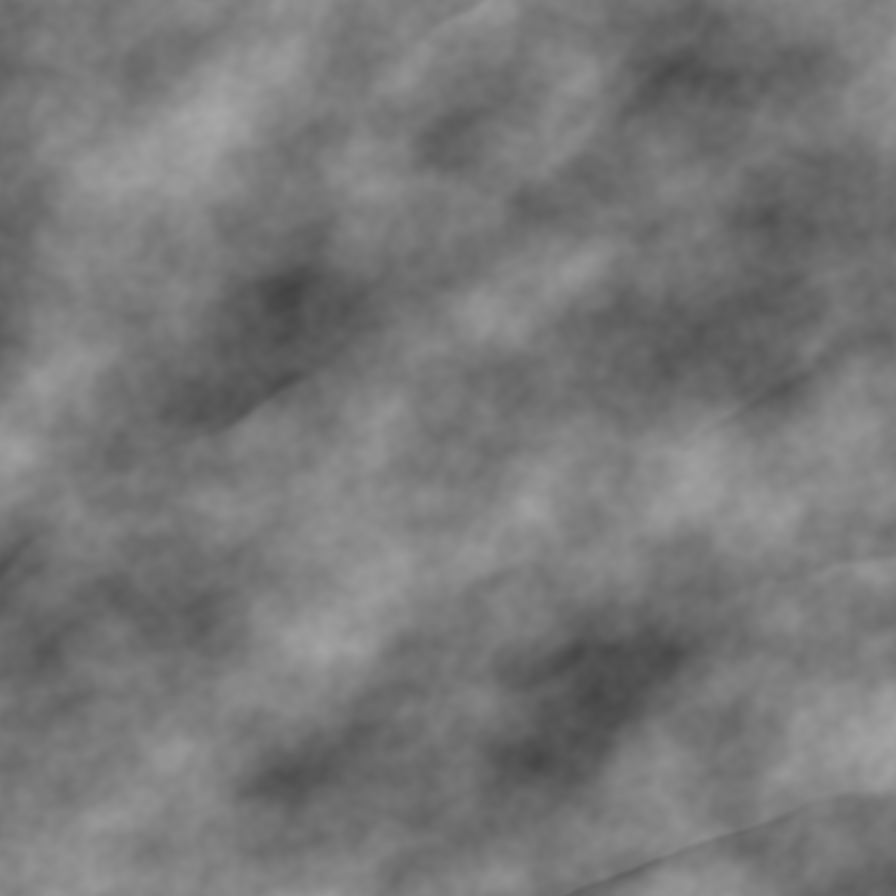
Reproduce this texture procedurally as a three.js fragment shader.

```glsl
// Soft grey smoke: slanted, wispy cloud bands with faint creases and fine grain.
varying vec2 vUv;

const float MEAN_GREY = 0.472;
const float CONTRAST = 0.215;
const float SLANT = 0.47;               // direction of the bands, radians
const vec2 BAND_SCALE = vec2(2.5, 4.9); // cells along and across the bands
const vec2 LACUNARITY = vec2(2.2, 1.9); // finer layers become rounder
const float GAIN = 0.62;
const int OCTAVES = 5;
const float BROAD_WARP = 0.06;
const float FINE_WARP = 0.015;
const float RIDGE_WEIGHT = 0.6;
const float CREASE_WEIGHT = 0.36;
const float TAU = 6.28319;

float hash(vec2 cell) {
  vec3 h = fract(cell.xyx * vec3(0.1031, 0.1030, 0.0973));
  h += dot(h, h.yzx + 33.33);
  return fract((h.x + h.y) * h.z);
}

float cornerSlope(vec2 cell, vec2 corner, vec2 local) {
  float angle = TAU * hash(cell + corner);
  return dot(vec2(cos(angle), sin(angle)), local - corner);
}

// Gradient noise, centred on zero
float noise(vec2 p) {
  vec2 cell = floor(p);
  vec2 f = p - cell;
  vec2 w = f * f * f * (f * (f * 6.0 - 15.0) + 10.0);
  float low = mix(cornerSlope(cell, vec2(0.0, 0.0), f), cornerSlope(cell, vec2(1.0, 0.0), f), w.x);
  float high = mix(cornerSlope(cell, vec2(0.0, 1.0), f), cornerSlope(cell, vec2(1.0, 1.0), f), w.x);
  return mix(low, high, w.y);
}

vec2 noisePair(vec2 p) {
  return vec2(noise(p + 17.3), noise(p + 61.7));
}

// Coordinates along and across a direction
vec2 align(vec2 p, float angle) {
  float c = cos(angle);
  float s = sin(angle);
  return vec2(c * p.x + s * p.y, c * p.y - s * p.x);
}

// Layered noise: broad layers are stretched and warped, fine ones round and still
float clouds(vec2 warped, vec2 still) {
  float sum = 0.0;
  float amplitude = 1.0;
  vec2 scale = BAND_SCALE;
  for (int i = 0; i < OCTAVES; i++) {
    float layer = float(i);
    float turn = 0.35 * sin(2.4 * layer);
    vec2 p = mix(warped, still, min(layer / 3.0, 1.0));
    sum += amplitude * noise(align(p, SLANT + turn) * scale + 23.7 * layer + 40.0);
    scale *= LACUNARITY;
    amplitude *= GAIN;
  }
  return sum;
}

// Pale threads along the zero line of a noise field
float ridges(vec2 p) {
  float n = noise(align(p, SLANT + 0.15) * BAND_SCALE * 0.9 + 151.0);
  return 0.185 - sqrt(n * n + 0.003);
}

// Dark folds: one crisp side, one that fades away
float creases(vec2 p) {
  vec2 q = align(p, SLANT - 0.1);
  float n = noise(q * vec2(0.9, 3.4) + 211.0);
  float fold = smoothstep(-0.02, 0.03, n) * exp(-max(n, 0.0) / 0.12);
  float patches = smoothstep(-0.2, 0.2, noise(q * 2.5 + 97.0));
  return fold * patches - 0.1;
}

void main() {
  vec2 p = vUv;
  p += BROAD_WARP * noisePair(vUv * 3.0);
  p += FINE_WARP * noisePair(vUv * 13.0 + 80.0);

  float tone = clouds(p, vUv) + RIDGE_WEIGHT * ridges(p) - CREASE_WEIGHT * creases(p);
  float grey = clamp(MEAN_GREY + CONTRAST * tone, 0.0, 1.0);
  gl_FragColor = vec4(vec3(grey), 1.0);
}
```
